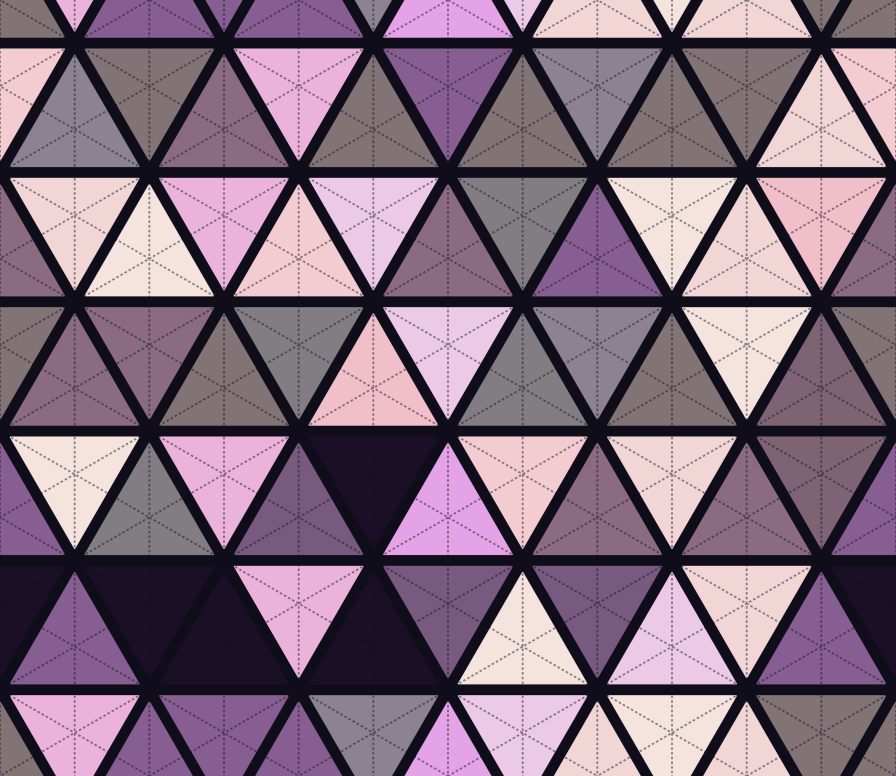
This pattern is drawn by a Shadertoy shader. Its source:

```glsl
#define REPEATS 6
#define ROW_OFFSET 0.6667
#define SEAM_HALF_WIDTH 0.036
#define JOINT_RADIUS 0.078
#define MEDIAN_HALF_WIDTH 0.006
#define MEDIAN_OPACITY 0.48
#define DASH_PERIOD 0.0315
#define ROW_BIAS 0.2
#define GREY_ROW 3.5
#define SEED 41u
#define SEAM_COLOR vec3(0.063, 0.050, 0.106)

const float ROW_HEIGHT = 0.8660254;
const int COLUMNS = 2 * REPEATS;
const int CELLS = COLUMNS * REPEATS;
const int TONES = 15;

// Greys, pinks, creams, purples, then near-black
const vec3 PALETTE[TONES] = vec3[TONES](
    vec3(0.51, 0.45, 0.46), vec3(0.54, 0.42, 0.50), vec3(0.51, 0.49, 0.51),
    vec3(0.55, 0.51, 0.57), vec3(0.49, 0.39, 0.45), vec3(0.89, 0.64, 0.90),
    vec3(0.92, 0.70, 0.86), vec3(0.93, 0.79, 0.91), vec3(0.94, 0.75, 0.79),
    vec3(0.95, 0.80, 0.82), vec3(0.95, 0.84, 0.84), vec3(0.96, 0.89, 0.87),
    vec3(0.53, 0.37, 0.57), vec3(0.47, 0.35, 0.50), vec3(0.10, 0.06, 0.15));

// Number of cells given to each tone
const int SHARES[TONES] = int[TONES](10, 7, 4, 4, 2, 2, 5, 4, 2, 3, 7, 6, 8, 3, 5);

float hash(uint n) {
    n = n * 747796405u + SEED * 7919u;
    n = ((n >> ((n >> 28u) + 4u)) ^ n) * 277803737u;
    n = (n >> 22u) ^ n;
    return float(n >> 8u) / 16777216.0;
}

// Random sort key; rows near GREY_ROW sort towards the greys
float cellKey(int cell) {
    float row = float(cell / COLUMNS);
    return hash(uint(cell)) + ROW_BIAS * abs(row - GREY_ROW);
}

// Ranking the keys deals out every tone in its exact share
vec3 cellTone(int cell) {
    float key = cellKey(cell);
    int rank = 0;
    for (int other = 0; other < CELLS; other++) {
        if (cellKey(other) < key) rank++;
    }
    int tone = 0;
    while (tone < TONES - 1 && rank >= SHARES[tone]) {
        rank -= SHARES[tone];
        tone++;
    }
    return PALETTE[tone];
}

float coverage(float dist, float pixel) {
    return 1.0 - smoothstep(-0.7 * pixel, 0.7 * pixel, dist);
}

// Dashed line at every half unit of across, running along the other axis
float dashedMedian(float across, float along, float pixel) {
    float dist = 0.5 * abs(fract(2.0 * across + 0.5) - 0.5);
    float line = coverage(dist - MEDIAN_HALF_WIDTH, pixel);
    float dashDist = (abs(fract(along / DASH_PERIOD) - 0.5) - 0.27) * DASH_PERIOD;
    return line * coverage(dashDist, pixel);
}

void mainImage(out vec4 fragColor, in vec2 fragCoord) {
    // Lattice space with unit triangle sides
    vec2 grid = fragCoord / iResolution.xy * float(REPEATS) - vec2(0.0, ROW_OFFSET);
    vec2 p = grid * vec2(1.0, ROW_HEIGHT);
    float pixel = float(REPEATS) / iResolution.x;

    // Three families of edges lie at integer values
    vec3 axes = vec3(grid.y, grid.x + 0.5 * grid.y, grid.x - 0.5 * grid.y);
    ivec3 band = ivec3(floor(axes));
    int row = (band.x + REPEATS) % REPEATS;
    int column = (band.y + band.z + 2 * COLUMNS) % COLUMNS;
    vec3 color = cellTone(row * COLUMNS + column);

    // Dashed medians
    vec3 along = axes * ROW_HEIGHT;
    float median = dashedMedian(p.x, along.x, pixel);
    median = max(median, dashedMedian(dot(p, vec2(0.5, ROW_HEIGHT)), along.z, pixel));
    median = max(median, dashedMedian(dot(p, vec2(-0.5, ROW_HEIGHT)), along.y, pixel));
    color = mix(color, SEAM_COLOR, MEDIAN_OPACITY * median);

    // Seams with round joints at the vertices
    vec3 edge = (0.5 - abs(fract(axes) - 0.5)) * ROW_HEIGHT;
    float seam = min(edge.x, min(edge.y, edge.z)) - SEAM_HALF_WIDTH;
    float nearRow = floor(grid.y + 0.5);
    float jointX = fract(p.x - 0.5 * nearRow + 0.5) - 0.5;
    float joint = length(vec2(jointX, p.y - nearRow * ROW_HEIGHT)) - JOINT_RADIUS;
    color = mix(color, SEAM_COLOR, coverage(min(seam, joint), pixel));

    fragColor = vec4(color, 1.0);
}
```
